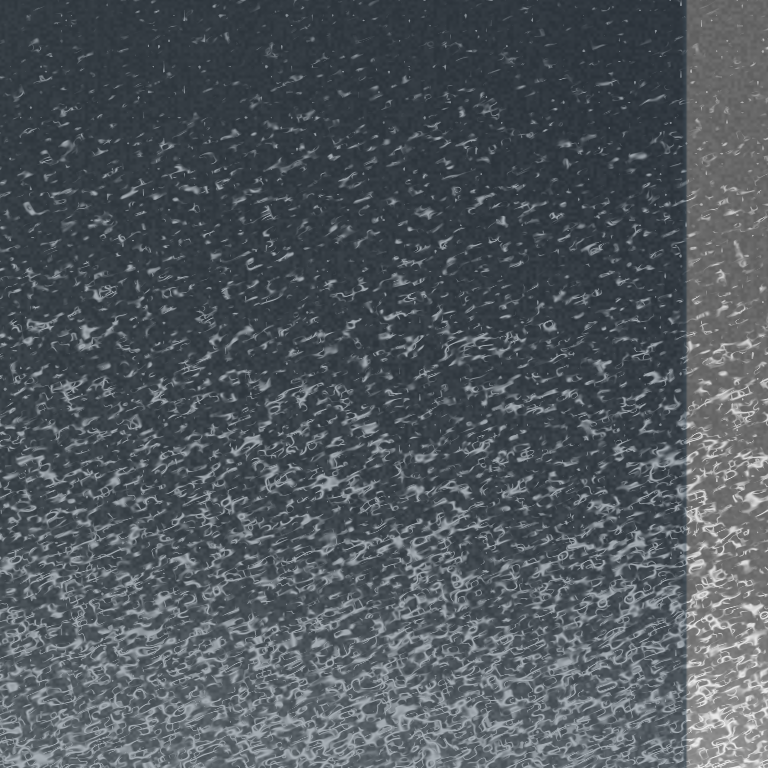
A three.js fragment shader for this texture:

```glsl
// Dark grained leather with glints thickening downward, beside a pale grey strip.
varying vec2 vUv;

float hash(vec2 p) {
  return fract(sin(dot(p, vec2(127.1, 311.7))) * 43758.5453);
}

float noise(vec2 p) {
  vec2 cell = floor(p), f = fract(p);
  f = f * f * (3.0 - 2.0 * f);
  return mix(mix(hash(cell), hash(cell + vec2(1.0, 0.0)), f.x),
             mix(hash(cell + vec2(0.0, 1.0)), hash(cell + vec2(1.0, 1.0)), f.x), f.y);
}

// Thin bright creases along the middle level of a noise field.
float crease(vec2 p, float width) {
  return 1.0 - smoothstep(0.0, width, abs(2.0 * noise(p) - 1.0));
}

void main() {
  vec2 uv = vUv;
  float depth = 1.0 - uv.y;

  // Grain axes tilt upward to the right, with a slight wander.
  float tilt = 0.36;
  vec2 grain = mat2(cos(tilt), -sin(tilt), sin(tilt), cos(tilt)) * uv;
  grain += 0.006 * (vec2(noise(uv * 45.0), noise(uv * 45.0 + 31.0)) - 0.5);

  // Broken creases: the mask opens toward the bottom.
  float patches = noise(uv * vec2(9.0, 14.0) + 5.0) - 0.5;
  float threshold = mix(0.70, 0.14, pow(depth, 1.15)) - 0.12 * patches;
  float mask = smoothstep(threshold, threshold + 0.38, noise(grain * vec2(95.0, 175.0) + 17.0));
  float lines = crease(grain * vec2(78.0, 145.0), 0.42);
  float fine = crease(grain * vec2(125.0, 190.0) + 61.0, 0.36);
  float glint = mask * max(lines, 0.75 * fine);

  // Sparse bright flecks.
  float fleck = smoothstep(0.90, 0.99, noise(uv * 150.0 + 83.0));
  glint = max(glint, 0.8 * fleck);
  float speckle = noise(uv * 240.0 + 9.0) - 0.5;

  // Blue-black leather with a soft sheen low down.
  vec3 leather = mix(vec3(0.185, 0.215, 0.245), vec3(0.27, 0.30, 0.325), depth * depth);
  leather += 0.02 * (1.0 - uv.x) * vec3(0.9, 1.0, 0.8);
  leather += speckle * mix(0.04, 0.10, depth);
  float sheen = smoothstep(0.65, 1.0, depth) * (1.0 - 0.5 * abs(uv.x - 0.45));
  leather += 0.06 * sheen;
  leather = mix(leather, vec3(0.70, 0.73, 0.755), 0.88 * glint);

  // Neutral strip with whiter glints.
  vec3 strip = vec3(mix(0.40, 0.45, depth * depth) + 0.07 * speckle);
  strip += 0.10 * smoothstep(0.72, 1.0, depth);
  strip = mix(strip, vec3(mix(0.80, 0.97, depth)), 0.9 * glint);

  // Narrow cool seam where the two meet.
  leather = mix(leather, vec3(0.27, 0.34, 0.39), 0.35 * smoothstep(0.887, 0.893, uv.x));
  gl_FragColor = vec4(mix(leather, strip, smoothstep(0.892, 0.896, uv.x)), 1.0);
}
```
